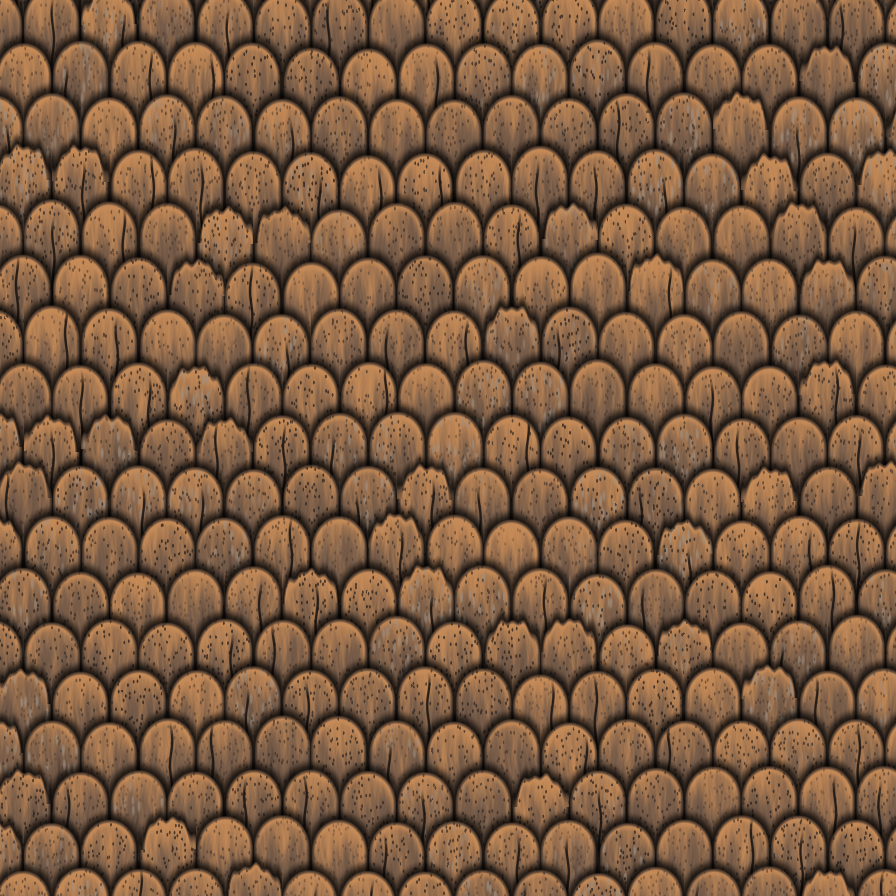
This texture is drawn by a three.js fragment shader. Its source:

```glsl
// Weathered wooden shingles with rounded tops, overlapping in staggered rows.
#define COLUMNS 15.6
#define ROW_STEP 0.9
#define ORIGIN vec2(0.41, 0.73)
#define ARCH vec2(0.478, 0.58)
#define JITTER 0.11
#define SHADOW_REACH 0.19
#define EDGE_SOFT 0.02
#define DARK vec3(0.17, 0.135, 0.115)
#define BROWN vec3(0.45, 0.35, 0.28)
#define OCHRE vec3(0.77, 0.54, 0.34)
#define SILVER vec3(0.62, 0.57, 0.52)

varying vec2 vUv;

float hash(vec2 p) {
  vec3 q = fract(vec3(p.xyx) * 0.1031);
  q += dot(q, q.yzx + 33.33);
  return fract((q.x + q.y) * q.z);
}

// Cellular noise: distance to the nearest point, and that point's random value.
vec2 cellular(vec2 p) {
  vec2 cell = floor(p), best = vec2(9.0, 0.0);
  for (int j = -1; j <= 1; j++) {
    for (int i = -1; i <= 1; i++) {
      vec2 c = cell + vec2(float(i), float(j));
      vec2 point = c + vec2(hash(c), hash(c + 41.7));
      float dist = length(p - point);
      if (dist < best.x) best = vec2(dist, hash(c + 17.3));
    }
  }
  return best;
}

// Layered sines, stretched along the wood and bent by slower waves.
float fibres(vec2 p, float seed) {
  float sum = 0.0, freq = 13.0, amp = 0.42;
  for (int i = 0; i < 5; i++) {
    float phase = seed * 6.0 + float(i) * 2.4;
    float bend = 1.5 * sin(p.y * freq * 0.12 + phase) + sin(p.x * freq * 0.37 - phase);
    sum += amp * sin(p.x * freq + bend + phase) * (0.7 + 0.3 * sin(p.y * freq * 0.3 + phase * 3.0));
    freq *= 1.63;
    amp *= 0.87;
  }
  return sum;
}

// Wood of one shingle; p starts at the top of its arch and runs down.
vec3 wood(vec2 p, vec2 id, float d) {
  float seed = hash(id + 5.3);
  float wear = hash(id + 23.9);
  float grain = fibres(p, seed * 9.0);
  float weathered = smoothstep(0.05, 0.75, p.y);

  // Warm top fading to a dark, streaky foot
  float tone = 0.93 - 0.4 * p.y + 0.18 * (seed - 0.5);
  tone += grain * mix(0.07, 0.19, weathered);
  tone += 0.07 * sin(p.x * 7.0 + seed * 40.0) * sin(p.y * 5.0 + wear * 30.0);
  tone += 0.14 * smoothstep(-0.13, -0.05, d) * (1.0 - smoothstep(0.4, 0.75, p.y));
  vec3 col = mix(DARK, BROWN, smoothstep(0.0, 0.52, tone));
  col = mix(col, OCHRE, smoothstep(0.46, 1.05, tone));

  // Silvered streaks and dark pits
  vec2 streak = cellular(vec2(p.x * 13.0, p.y * 3.5) + seed * 190.0);
  float silver = step(0.62, streak.y) * (1.0 - smoothstep(0.15, 0.5, streak.x));
  col = mix(col, SILVER, silver * smoothstep(0.45, 1.0, wear) * 0.65);
  vec2 pit = cellular(vec2(p.x * 15.0, p.y * 8.0) + wear * 270.0);
  float pitted = step(0.58, pit.y) * (1.0 - smoothstep(0.14, 0.36, pit.x));
  col = mix(col, DARK, pitted * (0.25 + 0.55 * hash(id + 61.1)));

  // Occasional split along the grain
  float splitX = (seed - 0.5) * 0.6 + 0.02 * sin(p.y * 7.0 + wear * 20.0);
  float split = 1.0 - smoothstep(0.008, 0.034, abs(p.x - splitX));
  split *= step(0.68, hash(id + 83.7)) * smoothstep(-0.1, 0.25, p.y - 0.5 * wear);
  col = mix(col, DARK * 0.6, split * 0.9);

  // Turned edge around the arch
  return mix(col, DARK * 1.5, 0.75 * smoothstep(-0.055, -0.012, d));
}

void main() {
  vec2 p = vec2(vUv.x, 1.0 - vUv.y) * COLUMNS;
  p.y -= ORIGIN.y + 0.2 * sin(3.1416 * vUv.y);
  p.y += 0.04 * sin(p.x * 0.7 + p.y * 0.35);
  float nearRow = floor(p.y / ROW_STEP);
  vec3 col = DARK;

  // Paint rows from back to front, each casting a shadow on those behind
  for (int j = -2; j <= 1; j++) {
    float row = nearRow + float(j);
    float shift = ORIGIN.x + 0.5 * mod(row, 2.0);
    vec2 id = vec2(floor(p.x - shift + 0.5), row);
    vec2 local = p - vec2(id.x + shift, row * ROW_STEP);
    local -= (vec2(hash(id + 7.1), hash(id + 31.3)) - 0.5) * vec2(0.03, JITTER);

    // Arched top on straight sides, a few with a ragged rim
    vec2 q = vec2(local.x, min(local.y - ARCH.y, 0.0)) / ARCH;
    float d = (length(q) - 1.0) * ARCH.x;
    float ragged = step(0.83, hash(id + 47.9));
    d += ragged * 0.022 * (sin(local.x * 17.0 + id.x) + sin(local.x * 31.0 + id.y)) * step(local.y, ARCH.y);

    col *= mix(0.26, 1.0, smoothstep(0.0, SHADOW_REACH, d));
    if (d < EDGE_SOFT) {
      float cover = 1.0 - smoothstep(-EDGE_SOFT, EDGE_SOFT, d);
      col = mix(col, wood(local, id, d), cover);
    }
  }
  gl_FragColor = vec4(col, 1.0);
}
```
